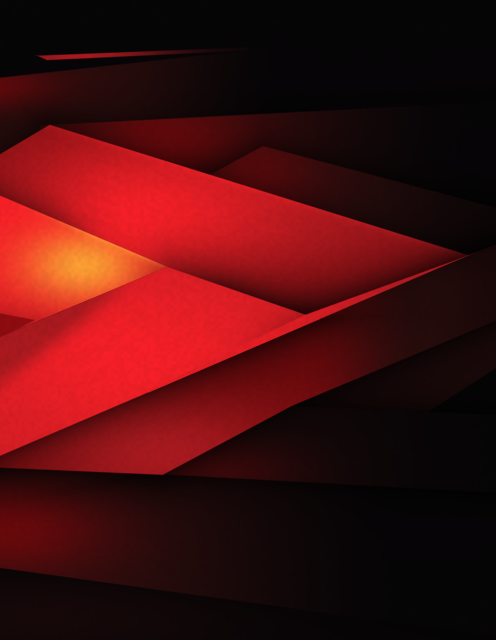
Reproduce this background procedurally as a Shadertoy shader.

```glsl
// Folded translucent red ribbons in the dark, lit by an amber lamp at the left.
// Each ribbon is a convex quad painted back to front; it casts a soft contact
// shadow on what lies below and is tinted by Gaussian pools of light.

const vec3 BLACK = vec3(0.025, 0.018, 0.024);
const vec3 EMBER = vec3(0.15, 0.045, 0.045);
const vec3 WINE = vec3(0.42, 0.035, 0.045);
const vec3 CRIMSON = vec3(0.66, 0.10, 0.12);
const vec3 SCARLET = vec3(0.95, 0.12, 0.15);
const vec3 AMBER = vec3(0.98, 0.64, 0.20);

float hash(vec2 p) {
    return fract(sin(dot(p, vec2(127.1, 311.7))) * 43758.5);
}

float noise(vec2 p) {
    vec2 i = floor(p), f = fract(p);
    f = f * f * (3.0 - 2.0 * f);
    return mix(mix(hash(i), hash(i + vec2(1, 0)), f.x),
               mix(hash(i + vec2(0, 1)), hash(i + vec2(1, 1)), f.x), f.y);
}

// Signed distance to a line, positive on the left of a -> b.
float side(vec2 p, vec2 a, vec2 b) {
    vec2 d = b - a, q = p - a;
    return (d.x * q.y - d.y * q.x) / length(d);
}

// Convex quad with clockwise corners, negative inside.
float quad(vec2 p, vec2 a, vec2 b, vec2 c, vec2 d) {
    return max(max(side(p, a, b), side(p, b, c)), max(side(p, c, d), side(p, d, a)));
}

float pool(vec2 p, vec2 center, vec2 radius) {
    vec2 q = (p - center) / radius;
    return exp(-dot(q, q));
}

// Paints a sheet over the scene, with a contact shadow around it.
vec3 paint(vec3 under, vec3 sheet, float d, float shadow) {
    float aa = 0.9 / iResolution.y;
    under *= 1.0 - shadow * exp(-max(d, 0.0) / 0.028);
    return mix(under, sheet, smoothstep(aa, -aa, d));
}

// Thin light along a segment's line, on its right side.
float rim(vec2 p, vec2 a, vec2 b, float width) {
    return exp(-abs(side(p, a, b)) / width);
}

void mainImage(out vec4 fragColor, in vec2 fragCoord) {
    vec2 p = fragCoord / iResolution.xy;
    float fade = 1.0 - smoothstep(0.1, 1.0, p.x);
    vec3 dim = mix(BLACK, EMBER, fade);
    vec3 col = mix(BLACK, EMBER, 0.5 * pool(p, vec2(0.1, 0.04), vec2(0.4, 0.08)));
    vec3 c;
    float d;

    // Upper background sheets
    d = quad(p, vec2(-0.1, 0.870), vec2(0.6, 0.930), vec2(0.6, 0.7), vec2(-0.1, 0.7));
    c = mix(BLACK, EMBER, 1.0 - smoothstep(0.2, 0.56, p.x));
    c = mix(c, WINE, 0.85 * pool(p, vec2(-0.02, 0.865), vec2(0.14, 0.035)));
    col = paint(col, c, d, 0.0);
    d = quad(p, vec2(0.075, 0.913), vec2(0.5, 0.926), vec2(0.5, 0.921), vec2(0.095, 0.906));
    c = mix(BLACK, CRIMSON, pool(p, vec2(0.16, 0.91), vec2(0.19, 0.1)));
    col = paint(col, c, d, 0.0);
    d = quad(p, vec2(0.08, 0.804), vec2(1.1, 0.845), vec2(1.1, 0.6), vec2(0.08, 0.7));
    c = mix(BLACK, EMBER, 0.9 - 0.9 * smoothstep(0.45, 0.95, p.x));
    c = mix(c, WINE, pool(p, vec2(0.32, 0.775), vec2(0.21, 0.09)));
    col = paint(col, c, d, 0.3);
    d = quad(p, vec2(0.53, 0.772), vec2(1.05, 0.665), vec2(1.05, 0.45), vec2(0.35, 0.696));
    c = mix(BLACK, EMBER, 1.0 - 0.75 * smoothstep(0.65, 1.0, p.x));
    c = mix(c, WINE, 0.8 * pool(p, vec2(0.5, 0.72), vec2(0.14, 0.08)));
    col = paint(col, c, d, 0.5);

    // Lower background sheets
    d = quad(p, vec2(-0.05, 0.277), vec2(1.05, 0.228), vec2(1.05, 0.0), vec2(-0.05, 0.118));
    c = mix(BLACK, EMBER, 1.0 - smoothstep(0.2, 0.8, p.x));
    c = mix(c, WINE, pool(p, vec2(0.02, 0.175), vec2(0.2, 0.075)));
    col = paint(col, c, d, 0.3);
    d = quad(p, vec2(0.589, 0.366), vec2(1.05, 0.515), vec2(1.05, 0.45), vec2(0.86, 0.355));
    col = paint(col, mix(BLACK, EMBER, 0.65), d, 0.0);
    d = quad(p, vec2(0.589, 0.366), vec2(1.05, 0.35), vec2(1.05, 0.228), vec2(0.3, 0.26));
    c = mix(dim, WINE, 0.5 * pool(p, vec2(0.38, 0.265), vec2(0.2, 0.05)));
    col = paint(col, c, d, 0.55);

    // Long upper ribbon, pointing right
    vec2 peak = vec2(0.1, 0.805), tip = vec2(0.945, 0.601);
    d = quad(p, vec2(-0.05, 0.736), peak, tip, vec2(-0.05, 0.3));
    c = mix(WINE, CRIMSON, 0.25 + 0.6 * pool(p, vec2(0.5, 0.68), vec2(0.6, 0.13)));
    c = mix(c, SCARLET, pool(p, vec2(0.29, 0.665), vec2(0.28, 0.11)));
    c += 0.12 * SCARLET * rim(p, peak, tip, 0.005);
    col = paint(col, c, d, 0.35);

    // Returning lower ribbon, bent at its bottom edge
    d = min(quad(p, vec2(-0.05, 0.271), vec2(0.7, 0.52), vec2(0.589, 0.366), vec2(0.328, 0.258)),
            quad(p, vec2(0.5, 0.453), vec2(1.05, 0.635), vec2(1.05, 0.515), vec2(0.589, 0.366)));
    c = mix(WINE, EMBER, smoothstep(0.6, 0.85, p.x)) * (1.0 - 0.3 * smoothstep(0.85, 1.0, p.x));
    c = mix(c, CRIMSON, pool(p, vec2(0.32, 0.295), vec2(0.28, 0.09)));
    col = paint(col, c, d, 0.6);

    // Glowing wedge with the lamp behind it
    vec2 fold = vec2(0.337, 0.583);
    d = quad(p, vec2(-0.05, 0.711), fold, vec2(-0.05, 0.457), vec2(-0.1, 0.58));
    c = mix(SCARLET, AMBER, 0.95 * pool(p, vec2(0.17, 0.585), vec2(0.12, 0.055)));
    c = mix(c, AMBER, 0.8 * rim(p, vec2(0.0, 0.694), fold, 0.004) * pool(p, vec2(0.23, 0.62), vec2(0.12)));
    col = paint(col, c, d, 0.4 * (1.0 - smoothstep(0.08, 0.25, p.x)));
    d = quad(p, vec2(-0.05, 0.518), vec2(0.07, 0.5), vec2(-0.05, 0.45), vec2(-0.1, 0.48));
    col = paint(col, WINE * 1.3, d, 0.2);

    // Bright front ribbon with a shaded crease
    d = quad(p, vec2(-0.05, 0.457), fold, vec2(0.643, 0.501), vec2(-0.05, 0.271));
    c = mix(CRIMSON, SCARLET, 0.5 + 0.5 * pool(p, vec2(0.27, 0.44), vec2(0.3, 0.13)));
    float crease = smoothstep(-0.01, 0.035, side(p, vec2(0.0, 0.385), fold));
    c = mix(c, CRIMSON * 0.95, 0.9 * crease * (1.0 - smoothstep(0.15, 0.34, p.x)));
    col = paint(col, c, d, 0.6 * smoothstep(0.2, 0.5, p.x) + 0.5 * step(p.y, 0.29 + 0.331 * p.x) * (1.0 - smoothstep(0.2, 0.5, p.x)));

    // Lit lip along the fold
    d = quad(p, vec2(0.3, 0.39), vec2(0.615, 0.508), tip, vec2(0.3, 0.387));
    c = mix(SCARLET * 0.93, CRIMSON, smoothstep(0.5, 0.9, p.x));
    col = paint(col, c, d, 0.25 * smoothstep(0.4, 0.7, p.x));

    // Fine grain
    col *= 0.97 + 0.06 * noise(p * vec2(150.0, 194.0));
    fragColor = vec4(clamp(col, 0.0, 1.0), 1.0);
}
```
